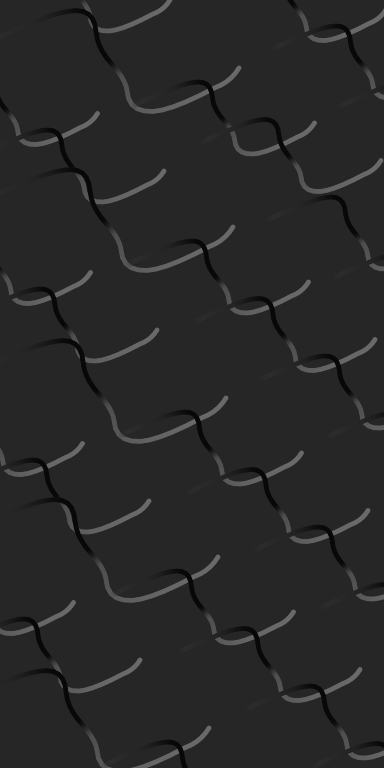
Give the GLSL for this pattern, as a WebGL 1 fragment shader.

```glsl
precision highp float;
uniform vec2 u_resolution;

#define SPAN 384.0                  // design units across the canvas
#define HALF_WIDTH 2.4
#define FIRST_TIP vec2(239.0, 68.0)
#define COLUMN_STEP vec2(66.5, 57.5)
#define ROW_HEIGHT 165.0
#define ODD_ROW_SHIFT 6.0
#define LARGE_SCALE 1.4
#define SLIP 20.0
#define GROUND 0.148

// Keeps the closest stroke point: x = distance, y = position along the stroke
void bend(vec2 p, vec2 a, vec2 control, vec2 b, float start, inout vec2 nearest) {
  vec2 from = a;
  for (int i = 1; i <= 5; i++) {
    float t = float(i) / 5.0;
    vec2 to = mix(mix(a, control, t), mix(control, b, t), t);
    vec2 along = to - from;
    float h = clamp(dot(p - from, along) / dot(along, along), 0.0, 1.0);
    float d = length(p - from - along * h);
    if (d < nearest.x) nearest = vec2(d, start + t + (h - 1.0) / 5.0);
    from = to;
  }
}

// Wire that arches, drops and hooks up to its tip at the origin, y down
vec2 wire(vec2 p) {
  vec2 n = vec2(1e3, 0.0);
  bend(p, vec2(-184, -15), vec2(-172, -23), vec2(-150, -31), 0.0, n);
  bend(p, vec2(-150, -31), vec2(-128, -41), vec2(-116, -41), 1.0, n);
  bend(p, vec2(-116, -41), vec2(-103, -41), vec2(-102, -25), 2.0, n);
  bend(p, vec2(-102, -25), vec2(-101, -14), vec2(-91, -3), 3.0, n);
  bend(p, vec2(-91, -3), vec2(-81, 8), vec2(-80, 16), 4.0, n);
  bend(p, vec2(-80, 16), vec2(-79, 32), vec2(-61, 31), 5.0, n);
  bend(p, vec2(-61, 31), vec2(-47, 30), vec2(-17, 14), 6.0, n);
  bend(p, vec2(-17, 14), vec2(-6, 10), vec2(0, 0), 7.0, n);
  return n;
}

// Faint start, black shoulder, grey hook
float wireTone(float s) {
  float tone = mix(0.185, 0.15, smoothstep(0.0, 1.1, s));
  tone = mix(tone, 0.03, smoothstep(0.9, 2.3, s));
  float hook = mix(0.31, 0.41, smoothstep(4.3, 7.2, s));
  return mix(tone, hook, smoothstep(3.85, 4.5, s));
}

// Tip of the wire in a given column and row
vec2 tipPosition(float column, float row) {
  float odd = mod(row, 2.0);
  vec2 tip = FIRST_TIP + COLUMN_STEP * column;
  tip += vec2(-5.5 * row - 0.5 * row * row, ROW_HEIGHT * row);
  if (column < 0.0) {
    tip += vec2(-2.5, -10.5 + ODD_ROW_SHIFT * odd);
  } else {
    tip.y -= ODD_ROW_SHIFT * odd;
    if (column > 0.0) tip += vec2(9.0, -2.5);
  }
  // One wire sits higher than its neighbours
  if (column == 2.0 && row == 0.0) tip.y -= SLIP;
  return tip;
}

void main() {
  float pixel = SPAN / u_resolution.x;
  vec2 p = vec2(gl_FragCoord.x, u_resolution.y - gl_FragCoord.y) * pixel;
  float tone = GROUND;

  // Each column overlaps the one to its left
  for (int c = -2; c <= 4; c++) {
    float size = c == 0 ? LARGE_SCALE : 1.0;
    for (int r = -2; r <= 5; r++) {
      vec2 q = (p - tipPosition(float(c), float(r))) / size;
      // Skip wires that cannot reach this point
      vec2 reach = abs(q - vec2(-91.0, -5.0));
      if (reach.x < 101.0 && reach.y < 46.0) {
        vec2 n = wire(q);
        float edge = n.x * size - HALF_WIDTH;
        float cover = 1.0 - smoothstep(-0.6 * pixel, 0.6 * pixel, edge);
        cover *= smoothstep(0.0, 0.5, n.y);
        tone = mix(tone, wireTone(n.y), cover);
      }
    }
  }
  gl_FragColor = vec4(vec3(tone), 1.0);
}
```
